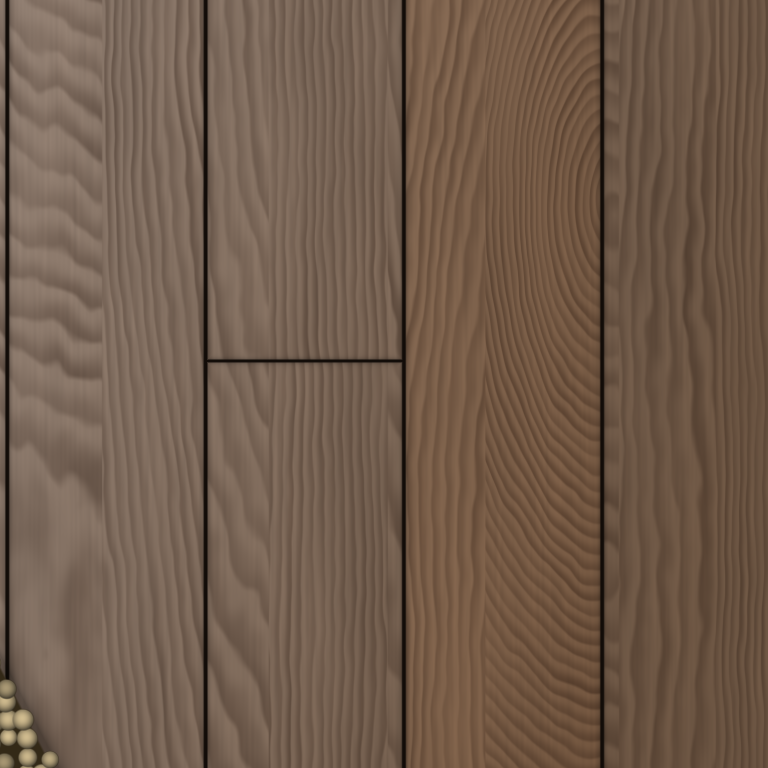
This texture is drawn by a Shadertoy shader. Its source:

```glsl
// Brown wood floor: four wide planks with ring grain, dark gaps and a beaded mat corner.

#define PLANK_WIDTH 0.2582
#define FIRST_GAP 0.0095
#define GAP_HALF 0.0024
#define JOINT_Y 0.53
#define FLAME_TOP 0.38
#define GRAIN_DEPTH 0.26
#define BEAD_SIZE 0.024
#define WOOD_LIT vec3(0.570, 0.500, 0.450)
#define WOOD_DEEP vec3(0.425, 0.335, 0.262)
#define GAP_COLOR vec3(0.070, 0.048, 0.032)
#define BEAD_COLOR vec3(0.70, 0.63, 0.48)

// Veneer strips: left edge and rings per unit.
const int STRIPS = 10;
const vec2 STRIP[STRIPS] = vec2[STRIPS](
    vec2(-0.10, 36.0), vec2(0.133, 70.0), vec2(0.268, 48.0), vec2(0.350, 78.0),
    vec2(0.505, 60.0), vec2(0.525, 62.0), vec2(0.632, 120.0), vec2(0.784, 34.0),
    vec2(0.806, 48.0), vec2(0.932, 85.0));

// Ring centre of each strip, and how far its rings are squeezed along y.
const vec3 HEART[STRIPS] = vec3[STRIPS](
    vec3(0.16, 1.25, 0.60), vec3(0.60, 1.20, 0.22), vec3(0.42, 1.10, 0.22), vec3(0.00, 0.30, 0.10),
    vec3(0.56, 1.10, 0.15), vec3(0.76, 0.20, 0.20), vec3(0.79, 0.74, 0.40), vec3(0.80, 0.72, 0.60),
    vec3(1.20, 0.40, 0.09), vec3(1.60, 0.50, 0.05));

float hash1(float n) { return fract(sin(n * 12.9898 + 4.137) * 4375.85); }

vec2 hash2(vec2 p) {
    return fract(sin(vec2(dot(p, vec2(127.1, 311.7)), dot(p, vec2(269.5, 183.3)))) * 4375.85);
}

float cornerGradient(vec2 cell, vec2 f, vec2 corner) {
    return dot(hash2(cell + corner) * 2.0 - 1.0, f - corner);
}

float gradientNoise(vec2 p) {
    vec2 cell = floor(p), f = fract(p);
    vec2 u = f * f * f * (f * (f * 6.0 - 15.0) + 10.0);
    return mix(mix(cornerGradient(cell, f, vec2(0, 0)), cornerGradient(cell, f, vec2(1, 0)), u.x),
               mix(cornerGradient(cell, f, vec2(0, 1)), cornerGradient(cell, f, vec2(1, 1)), u.x), u.y);
}

// Slow darkening towards late wood, then a quick return to pale early wood.
float ringShade(float rings) {
    float t = fract(rings);
    float strength = 0.55 + 0.45 * hash1(floor(rings));
    return strength * smoothstep(0.05, 0.80, t) * (1.0 - smoothstep(0.78, 1.0, t));
}

// Grain darkness, with each strip cut from a different part of the log.
float woodGrain(vec2 p, float board, float px) {
    vec2 q = p + vec2(0.0, board * 3.7);
    float warp = 1.7 * gradientNoise(q * vec2(8.0, 2.6))
               + 0.6 * gradientNoise(q * vec2(24.0, 9.0) + 7.3)
               + 0.25 * gradientNoise(q * vec2(45.0, 24.0) + 3.1);
    float above = p.y - FLAME_TOP;
    float flameY = FLAME_TOP + 0.5 * (above + sqrt(above * above + 0.01));
    float grain = 0.0;
    for (int i = 0; i < STRIPS; i++) {
        vec2 pos = vec2(p.x, i == 0 ? flameY : p.y);
        float radius = length((pos - HEART[i].xy) * vec2(1.0, HEART[i].z));
        float rings = radius * STRIP[i].y + warp + board * 0.43;
        float shade = ringShade(rings) + 0.14 * (hash1(float(i) + 2.0) - 0.5);
        grain = mix(grain, shade, smoothstep(-px, px, p.x - STRIP[i].x));
    }
    return grain * (0.85 + 0.7 * gradientNoise(q * vec2(13.0, 3.0) + 19.0));
}

// Rounded beads inside the slanted lower left corner; alpha is coverage.
vec4 beadMat(vec2 p, float px) {
    float edge = dot(p - vec2(0.0, 0.148), normalize(vec2(0.148, 0.077)));
    vec4 mat = vec4(0.20, 0.16, 0.09, 1.0 - smoothstep(-0.010, -0.006, edge));
    vec2 cell = floor(p / BEAD_SIZE);
    for (int j = -1; j <= 1; j++)
    for (int i = -1; i <= 1; i++) {
        vec2 id = cell + vec2(i, j);
        vec2 center = (id + 0.25 + 0.5 * hash2(id)) * BEAD_SIZE;
        if (dot(center - vec2(0.0, 0.148), normalize(vec2(0.148, 0.077))) > -0.004) continue;
        vec2 d = (p - center) / BEAD_SIZE;
        float r = length(d) / (0.46 + 0.12 * hash1(id.x + id.y * 7.0));
        float light = 1.08 - 0.55 * r * r + 0.35 * dot(d, vec2(-0.5, 0.8));
        float cover = 1.0 - smoothstep(1.0 - 2.0 * px / BEAD_SIZE, 1.0 + 2.0 * px / BEAD_SIZE, r);
        mat = mix(mat, vec4(BEAD_COLOR * light * (0.85 + 0.3 * hash2(id).y), 1.0), cover);
    }
    return mat;
}

void mainImage(out vec4 fragColor, in vec2 fragCoord) {
    vec2 p = fragCoord / iResolution.y;
    float px = 1.0 / iResolution.y;

    // Plank layout: one plank has a cross joint.
    float across = (p.x - FIRST_GAP) / PLANK_WIDTH;
    float plank = floor(across);
    float board = plank == 1.0 && p.y < JOINT_Y ? 5.0 : plank;
    float gap = abs(fract(across + 0.5) - 0.5) * PLANK_WIDTH;
    if (plank == 1.0) gap = min(gap, abs(p.y - JOINT_Y) + 0.0006);

    // Wood tone: cool light from the upper left, warmer third plank.
    float light = clamp(0.85 - 0.88 * p.x + 0.22 * (p.y - 0.5), 0.0, 1.0);
    vec3 color = mix(WOOD_DEEP, WOOD_LIT, light);
    if (plank == 2.0) color *= vec3(1.05, 0.99, 0.92);
    color *= 1.0 - GRAIN_DEPTH * woodGrain(p, board, px) * vec3(0.92, 1.04, 1.12);
    color *= 1.0 + 0.07 * gradientNoise(p * vec2(210.0, 7.0) + board * 11.0)
                 + 0.09 * gradientNoise(p * vec2(9.0, 2.0) + board * 5.0);

    // Gaps with a soft bevel shadow.
    color *= 1.0 - 0.28 * exp(-max(gap - GAP_HALF, 0.0) / 0.0025);
    color = mix(GAP_COLOR, color, smoothstep(GAP_HALF - px, GAP_HALF + px, gap));

    // Mat and its shadow on the floor.
    float matEdge = dot(p - vec2(0.0, 0.148), normalize(vec2(0.148, 0.077)));
    color *= 1.0 - 0.3 * exp(-max(matEdge, 0.0) / 0.008);
    vec4 mat = beadMat(p, px);
    color = mix(color, mat.rgb, mat.a);

    fragColor = vec4(color, 1.0);
}
```
